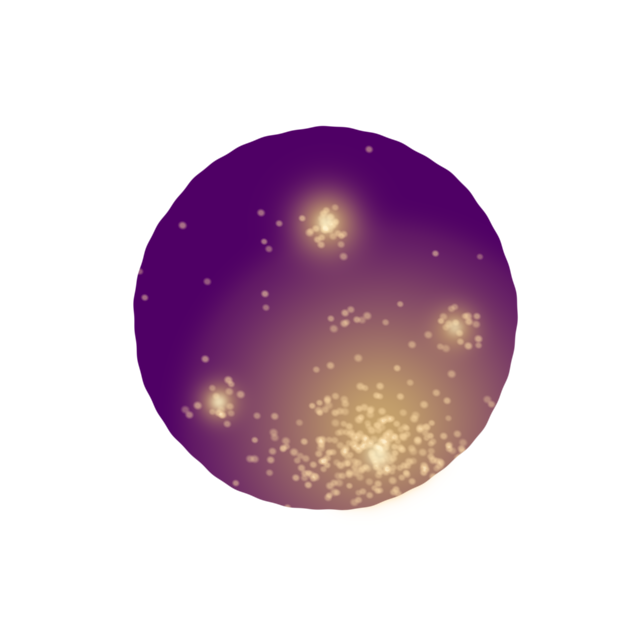
This background is drawn by a WebGL 2 fragment shader. Its source:

```glsl
#version 300 es
precision highp float;

#define DISC_CENTER vec2(0.508, 0.502)
#define DISC_RADIUS 0.2995
#define EDGE_ROUGHNESS 0.0011
#define SPARK_SIZE 0.0083
#define SPARK_OPACITY 0.52
#define PURPLE vec3(0.31, 0.0, 0.395)
#define TAN vec3(0.73, 0.59, 0.41)
#define GOLD vec3(0.84, 0.71, 0.43)
#define CREAM vec3(1.0, 0.87, 0.66)

uniform vec2 u_resolution;
out vec4 outColor;

const vec2 TOP = vec2(0.510, 0.652);
const vec2 LEFT = vec2(0.342, 0.372);
const vec2 RIGHT = vec2(0.711, 0.488);
const vec2 MIDDLE = vec2(0.539, 0.492);
const vec2 SWARM = vec2(0.590, 0.300);

vec2 hash2(vec2 v) {
  vec3 q = fract(v.xyx * vec3(0.1031, 0.1030, 0.0973));
  q += dot(q, q.yzx + 33.33);
  return fract((q.xx + q.yz) * q.zy);
}

// Normally distributed offset, limited to keep clusters compact
vec2 scatter(float index, float seed) {
  vec2 h = hash2(vec2(index + 1.0, seed));
  float radius = sqrt(-2.0 * log(max(h.x, 0.04)));
  float angle = 6.28318 * h.y;
  return radius * vec2(cos(angle), sin(angle));
}

// Fraction of the background left visible behind a cluster of sparks
float sparkVeil(vec2 p, vec2 center, vec2 spread, int count, float seed) {
  float veil = 1.0;
  for (int i = 0; i < count; i++) {
    float index = float(i);
    vec2 d = p - center - spread * scatter(index, seed);
    vec2 variety = hash2(vec2(index, seed + 37.0));
    d = mat2(0.94, 0.34, -0.34, 0.94) * d * vec2(1.0, 1.1);
    float size = SPARK_SIZE * mix(0.85, 1.1, variety.x);
    float spot = 1.0 - smoothstep(0.25, 1.0, length(d) / size);
    veil *= 1.0 - SPARK_OPACITY * mix(0.65, 1.1, variety.y) * spot;
  }
  return veil;
}

float glow(vec2 p, vec2 center, float radius) {
  vec2 d = (p - center) / radius;
  return exp(-dot(d, d));
}

// Signed distance to the disc with a slightly torn outline
float discDistance(vec2 p) {
  vec2 d = p - DISC_CENTER;
  float a = atan(d.y, d.x);
  float wobble = sin(9.0 * a + 1.0) + 0.7 * sin(17.0 * a) + 0.5 * sin(43.0 * a + 2.0);
  return length(d) - DISC_RADIUS - EDGE_ROUGHNESS * wobble;
}

vec3 nightSky(vec2 p) {
  // Broad warm haze and golden halos
  float haze = clamp(1.08 - length(p - vec2(0.597, 0.338)) / 0.335, 0.0, 1.0);
  vec3 color = mix(PURPLE, TAN, 0.93 * smoothstep(-0.12, 1.05, haze) * smoothstep(0.0, 0.2, haze));
  color = mix(color, GOLD, 0.85 * glow(p, TOP, 0.052));
  color = mix(color, GOLD, 0.75 * glow(p, LEFT, 0.031));
  color = mix(color, GOLD, 0.65 * glow(p, RIGHT, 0.034));
  color = mix(color, GOLD, 0.55 * glow(p, SWARM + vec2(0.003, 0.035), 0.075));

  // Spark clusters, from compact to wide
  float veil = sparkVeil(p, TOP, vec2(0.018), 26, 11.0);
  veil *= sparkVeil(p, LEFT, vec2(0.022, 0.014), 16, 23.0);
  veil *= sparkVeil(p, RIGHT, vec2(0.019), 18, 35.0);
  veil *= sparkVeil(p, MIDDLE, vec2(0.011), 8, 47.0);
  veil *= sparkVeil(p, SWARM, vec2(0.058, 0.034), 120, 59.0);
  veil *= sparkVeil(p, vec2(0.575, 0.297), vec2(0.087, 0.058), 190, 71.0);
  veil *= sparkVeil(p, vec2(0.53, 0.49), vec2(0.14, 0.11), 34, 83.0);
  color = mix(CREAM, color, veil);
  color = mix(color, vec3(1.0, 0.98, 0.9), 0.7 * smoothstep(0.3, 0.0, veil));

  // Bright cores
  float core = glow(p, TOP, 0.014) + glow(p, LEFT, 0.012);
  core += 0.7 * glow(p, RIGHT, 0.012) + glow(p, SWARM + vec2(0.0, -0.011), 0.018);
  return mix(color, vec3(1.0, 0.97, 0.82), 0.7 * min(core, 1.0));
}

void main() {
  float unit = min(u_resolution.x, u_resolution.y);
  vec2 p = (gl_FragCoord.xy - 0.5 * u_resolution) / unit + 0.5;
  float edge = discDistance(p);
  float blur = max(1.0 / unit, 0.0012);

  // White surround with light spilling past the lower rim
  float spill = smoothstep(0.13, 0.0, length(p - vec2(0.62, 0.22)));
  vec3 color = mix(vec3(1.0), CREAM, 0.6 * spill * exp(-max(edge, 0.0) / 0.007));
  if (edge < blur) {
    color = mix(nightSky(p), color, smoothstep(-blur, blur, edge));
  }
  outColor = vec4(color, 1.0);
}
```
